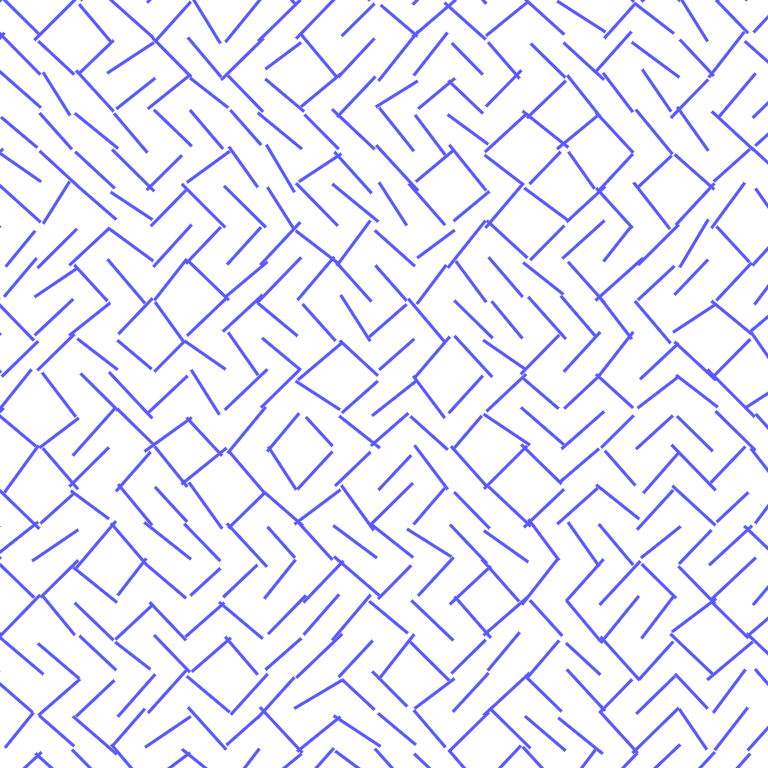
Give the GLSL for this pattern, as a Shadertoy shader.

```glsl
// Random diagonal maze: each square cell holds one slanted stroke, leaning
// either way, whose two ends are shaken off the cell corners. Every point
// takes the nearest stroke among its own cell and the eight around it.

const float CELLS_PER_HEIGHT = 20.48;
const float STROKE_WIDTH = 0.084;   // in cells
const float END_JITTER = 0.16;      // largest shift of an end, in cells
const float RISING_SHARE = 0.5;     // chance of a stroke leaning right
const vec2 SEED = vec2(137.0, 291.0);
const vec3 PAPER = vec3(1.0);
const vec3 INK = vec3(0.35, 0.35, 1.0);

// Four random values from 0 to 1 for a cell
vec4 hash4(vec2 cell) {
    vec4 h = fract(cell.xyxy * vec4(0.1031, 0.1030, 0.0973, 0.1099));
    h += dot(h, h.wzxy + 33.33);
    return fract((h.xxyz + h.yzzw) * h.zywx);
}

// Signed distance to a flat-ended stroke from a to b
float strokeDistance(vec2 p, vec2 a, vec2 b) {
    vec2 span = b - a;
    float len = length(span);
    vec2 along = span / len;
    vec2 q = p - 0.5 * (a + b);
    float side = abs(dot(q, vec2(-along.y, along.x))) - 0.5 * STROKE_WIDTH;
    float end = abs(dot(q, along)) - 0.5 * len;
    return max(side, end);
}

// Signed distance to the jittered diagonal of one cell
float cellStroke(vec2 p, vec2 cell) {
    vec4 shift = (hash4(cell + SEED) * 2.0 - 1.0) * END_JITTER;
    bool rising = hash4(cell + SEED.yx + 53.0).x < RISING_SHARE;
    vec2 a = rising ? vec2(0.0, 0.0) : vec2(0.0, 1.0);
    vec2 b = 1.0 - a;
    return strokeDistance(p - cell, a + shift.xy, b + shift.zw);
}

void mainImage(out vec4 fragColor, in vec2 fragCoord) {
    // Cells are counted from the top left corner
    float pixel = CELLS_PER_HEIGHT / iResolution.y;
    vec2 p = vec2(fragCoord.x, iResolution.y - fragCoord.y) * pixel;
    vec2 home = floor(p);

    // Strokes may reach into neighbouring cells
    float d = 1e3;
    for (int j = -1; j <= 1; j++) {
        for (int i = -1; i <= 1; i++) {
            d = min(d, cellStroke(p, home + vec2(i, j)));
        }
    }

    // Edge smoothed over one pixel
    float coverage = clamp(0.5 - d / pixel, 0.0, 1.0);
    fragColor = vec4(mix(PAPER, INK, coverage), 1.0);
}
```
